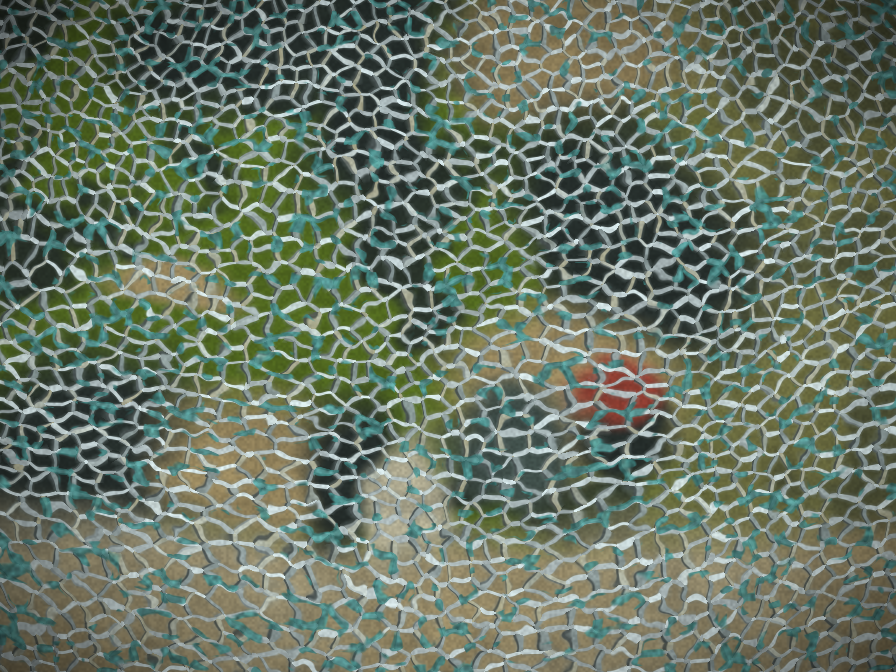
A Shadertoy shader for this texture:

```glsl
// Shattered safety glass: a net of pale cracks and teal chips over a blurred garden.

// Crack net, in units of the canvas height
const vec2  CELL = vec2(0.0225, 0.0315);
const vec2  JITTER = vec2(0.62, 0.72);
const float FAN = 0.85;
const float SAG = 0.22;
const float CRACK_WIDTH = 0.0034;
const float CHIP_REACH = 0.0075;
const float CHIP_LEVEL = 0.65;
const float VIGNETTE = 0.62;

// Glass colours
const vec3 WHITE_EDGE = vec3(0.76, 0.82, 0.83);
const vec3 GREY_EDGE  = vec3(0.49, 0.55, 0.55);
const vec3 STRAW_EDGE = vec3(0.66, 0.65, 0.53);
const vec3 DARK_EDGE  = vec3(0.19, 0.22, 0.22);
const vec3 TEAL       = vec3(0.23, 0.49, 0.48);

// Garden colours
const vec3 LEAF  = vec3(0.29, 0.38, 0.09);
const vec3 OLIVE = vec3(0.40, 0.40, 0.22);
const vec3 SHADE = vec3(0.12, 0.15, 0.14);
const vec3 SAND  = vec3(0.57, 0.50, 0.34);
const vec3 STONE = vec3(0.59, 0.57, 0.48);
const vec3 RED   = vec3(0.55, 0.22, 0.17);

float hash(vec2 p) {
    vec3 q = fract(p.xyx * vec3(0.1031, 0.1030, 0.0973));
    q += dot(q, q.yzx + 33.33);
    return fract((q.x + q.y) * q.z);
}

float noise(vec2 p) {
    vec2 i = floor(p), f = fract(p);
    f = f * f * (3.0 - 2.0 * f);
    return mix(mix(hash(i), hash(i + vec2(1, 0)), f.x),
               mix(hash(i + vec2(0, 1)), hash(i + vec2(1, 1)), f.x), f.y);
}

float fbm(vec2 p) {
    float sum = 0.0, gain = 0.5;
    for (int i = 0; i < 4; i++) {
        sum += gain * noise(p);
        p = p * 2.03 + 17.1;
        gain *= 0.5;
    }
    return sum;
}

// Soft ellipse painted over a base colour
vec3 blob(vec3 base, vec3 color, vec2 p, vec2 centre, vec2 radius) {
    return mix(base, color, 1.0 - smoothstep(0.5, 1.2, length((p - centre) / radius)));
}

// Out of focus garden; uv runs from 0 to 1
vec3 garden(vec2 uv) {
    vec2 p = uv + 0.10 * (vec2(fbm(uv * 7.0), fbm(uv * 7.0 + 40.0)) - 0.47);
    float leaves = fbm(uv * vec2(9.0, 8.0) + 5.0);
    vec3 c = mix(LEAF, OLIVE, smoothstep(0.50, 0.85, p.x));
    c = mix(c, SHADE, 0.9 * smoothstep(0.44, 0.60, leaves) * (1.0 - 0.6 * smoothstep(0.5, 0.9, p.x)));
    c = blob(c, SHADE, p, vec2(0.25, 0.93), vec2(0.13, 0.13));
    c = blob(c, SHADE, p, vec2(0.41, 0.88), vec2(0.09, 0.24));
    c = blob(c, SAND * 0.9, p, vec2(0.65, 0.92), vec2(0.17, 0.12));
    c = blob(c, SHADE, p + vec2(0.4 * (p.y - 0.65), 0.0), vec2(0.70, 0.65), vec2(0.13, 0.21));
    c = blob(c, SAND, p, vec2(0.20, 0.57), vec2(0.09, 0.04));
    c = blob(c, SHADE, p, vec2(0.10, 0.31), vec2(0.17, 0.18));
    c = blob(c, SAND, p, vec2(0.29, 0.31), vec2(0.13, 0.12));
    c = blob(c, SAND, p, vec2(0.62, 0.42), vec2(0.15, 0.14));
    c = mix(c, mix(SAND, STONE, fbm(uv * 4.0)), 1.0 - smoothstep(0.17, 0.27, p.y));
    c = blob(c, SHADE, p, vec2(0.39, 0.31), vec2(0.06, 0.12));
    c = blob(c, SHADE * 1.8, p, vec2(0.57, 0.34), vec2(0.08, 0.09));
    c = blob(c, STONE * 1.12, p, vec2(0.46, 0.27), vec2(0.05, 0.11));
    c = blob(c, SHADE, p, vec2(0.69, 0.35), vec2(0.05, 0.10));
    c = blob(c, RED, p, vec2(0.68, 0.42), vec2(0.05, 0.06));
    return c * (0.88 + 0.3 * fbm(uv * 24.0));
}

// Staggered, jittered centre of a glass crumb
vec2 site(vec2 id) {
    vec2 shift = JITTER * (vec2(hash(id), hash(id + 57.3)) - 0.5);
    return (id + 0.5 + shift + vec2(0.0, 0.5 * mod(id.x, 2.0))) * CELL;
}

// Distance to the nearest crack, its normal and a random value for that crack
vec4 crack(vec2 p) {
    vec2 home = floor(p / CELL), nearId = home, nearSite = vec2(0.0);
    float best = 1e3;
    for (int k = 0; k < 25; k++) {
        vec2 id = home + vec2(k % 5 - 2, k / 5 - 2);
        vec2 r = site(id) - p;
        if (dot(r, r) < best) { best = dot(r, r); nearId = id; nearSite = r; }
    }
    vec4 edge = vec4(1e3, 1.0, 0.0, 0.0);
    for (int k = 0; k < 25; k++) {
        vec2 id = nearId + vec2(k % 5 - 2, k / 5 - 2);
        if (id == nearId) continue;
        vec2 r = site(id) - p, n = normalize(r - nearSite);
        float d = dot(0.5 * (r + nearSite), n);
        if (d < edge.x) edge = vec4(d, n, hash(id + nearId + 211.0));
    }
    return edge;
}

void mainImage(out vec4 fragColor, in vec2 fragCoord) {
    vec2 uv = fragCoord / iResolution.xy;
    vec2 p = fragCoord / iResolution.y;
    float soft = max(0.0011, 0.7 / iResolution.y);

    // Cracks fan out from the top, rows sag, small bends curve each crack
    float dx = p.x - 0.48 * iResolution.x / iResolution.y, drop = 1.0 - p.y;
    vec2 q = vec2(dx / (1.0 + FAN * (drop - 0.5 * drop * drop)), p.y - SAG * dx * dx);
    q += 0.05 * (vec2(noise(p * 4.0), noise(p * 4.0 + 30.0)) - 0.5);
    q += 0.010 * (vec2(noise(p * 55.0), noise(p * 55.0 + 90.0)) - 0.5);
    vec4 edge = crack(q);
    float level = smoothstep(0.45, 0.85, abs(edge.z));
    float side = edge.x * sign(edge.y);

    // Level cracks shine white, upright ones show a pale and a dark face
    vec3 upright = mix(GREY_EDGE, STRAW_EDGE, smoothstep(0.45, 0.75, edge.w));
    upright = mix(upright, WHITE_EDGE, 0.5 * noise(p * 70.0 + 8.0));
    upright = mix(upright, DARK_EDGE, 0.75 * smoothstep(0.0004, 0.0024, side));
    vec3 glass = mix(upright, WHITE_EDGE * (0.84 + 0.3 * edge.w), level);
    float width = CRACK_WIDTH * (0.65 + 0.7 * fract(edge.w * 7.3));
    float cover = 1.0 - smoothstep(width - soft, width + soft, edge.x);
    float halo = 1.0 - smoothstep(width, width * 2.4, edge.x);

    vec3 color = garden(uv);
    color = mix(color, GREY_EDGE, 0.06 + 0.24 * halo);
    color = mix(color, glass, 0.94 * cover);

    // Teal chips cling to the cracks
    float chip = smoothstep(CHIP_LEVEL, CHIP_LEVEL + 0.10, noise(q * vec2(62.0, 78.0) + 12.0));
    chip *= 1.0 - smoothstep(CHIP_REACH - 0.003, CHIP_REACH, edge.x);
    color = mix(color, TEAL * (0.75 + 0.6 * noise(p * 150.0)), 0.8 * chip);

    color *= 0.92 + 0.16 * noise(p * 260.0);
    color *= 1.0 - VIGNETTE * smoothstep(0.38, 0.82, length(uv - 0.5));
    fragColor = vec4(clamp(color, 0.0, 1.0), 1.0);
}
```
